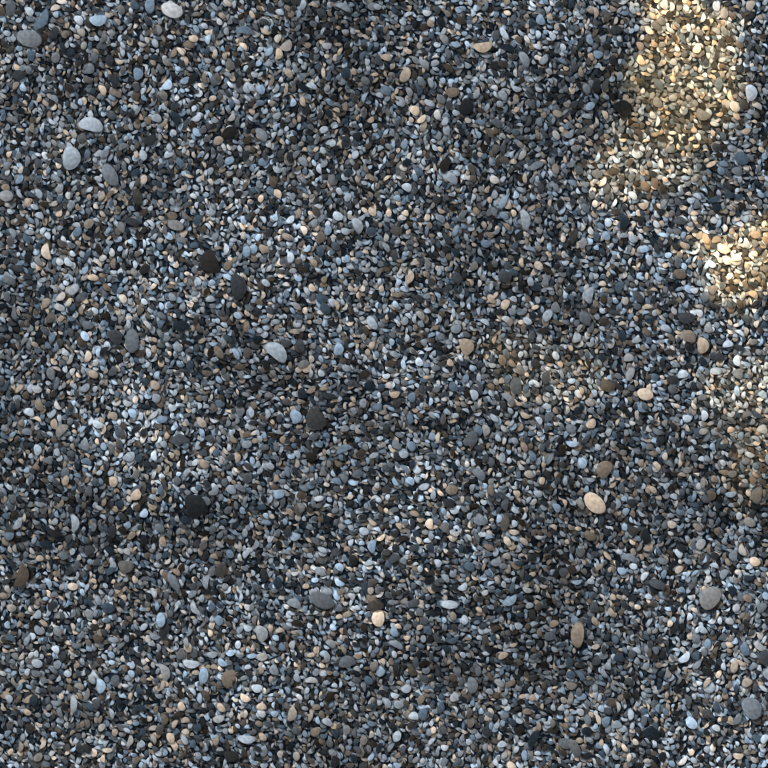
Give the GLSL for this texture, as a three.js fragment shader.

```glsl
varying vec2 vUv;

const vec3 GAP_COLOR = vec3(0.085, 0.115, 0.145);
const vec3 SLATE_TINT = vec3(0.80, 0.99, 1.17);
const vec3 COOL_TINT = vec3(0.93, 1.00, 1.07);
const vec3 WARM_TINT = vec3(1.09, 1.00, 0.90);
const vec3 SUN_GAIN = vec3(1.62, 1.43, 1.18);
const vec3 SUN_LIFT = vec3(0.11, 0.09, 0.06);
const float DARKEST_GRAIN = 0.15;
const float LIGHTEST_GRAIN = 0.80;
const float EDGE_SOFTNESS = 0.0011;
const float SHADOW_STRENGTH = 0.50;
const float LEAN_ANGLE = 2.05;
const float LEAN_SPREAD = 2.5;
const float SHADE_CONTRAST = 0.55;
const vec2 LIGHT_DIR = vec2(-0.55, 0.83);

vec3 hash3(vec2 p) {
  vec3 q = fract(p.xyx * vec3(0.1031, 0.1030, 0.0973));
  q += dot(q, q.yxz + 33.33);
  return fract((q.xxy + q.yzz) * q.zyx);
}

float gradientDot(vec2 cell, vec2 offset) {
  float a = 6.2832 * hash3(cell + 71.0).x;
  return dot(vec2(cos(a), sin(a)), offset);
}

float gradientNoise(vec2 p) {
  vec2 i = floor(p);
  vec2 f = fract(p);
  vec2 u = f * f * f * (f * (f * 6.0 - 15.0) + 10.0);
  vec2 x = vec2(1.0, 0.0);
  float low = mix(gradientDot(i, f), gradientDot(i + x, f - x), u.x);
  float high = mix(gradientDot(i + x.yx, f - x.yx), gradientDot(i + 1.0, f - 1.0), u.x);
  return mix(low, high, u.y);
}

float fbm(vec2 p) {
  float sum = 0.0;
  float amp = 0.6;
  for (int i = 0; i < 4; i++) {
    sum += amp * gradientNoise(p);
    p = p * 2.03 + 17.3;
    amp *= 0.55;
  }
  return sum;
}

float ellipseDistance(vec2 p, vec2 radii) {
  return (length(p / radii) - 1.0) * radii.y;
}

// Brightness and mineral tint of one grain
vec3 grainColor(vec3 h) {
  float value = mix(DARKEST_GRAIN, LIGHTEST_GRAIN, h.x);
  vec3 tint = mix(COOL_TINT, WARM_TINT, smoothstep(0.55, 0.95, h.y));
  tint = mix(tint, SLATE_TINT, step(h.y, 0.2) * (1.0 - 0.6 * h.x));
  return value * tint;
}

// Lays one layer of jittered, rotated grains over the colour below
vec3 scatterGrains(vec3 below, vec2 uv, float count, float density, float size, float flow, float seed) {
  vec2 p = uv * count + seed;
  vec2 home = floor(p);
  float soft = EDGE_SOFTNESS * count;
  vec3 color = below;
  for (int y = -1; y <= 1; y++) {
    for (int x = -1; x <= 1; x++) {
      vec2 cell = home + vec2(float(x), float(y));
      vec3 place = hash3(cell + seed);
      vec3 form = hash3(cell + seed + 211.7);
      vec3 look = hash3(cell + seed + 467.3);
      float present = step(look.z, density);

      float angle = LEAN_ANGLE + flow + (place.z - 0.5) * LEAN_SPREAD;
      float c = cos(angle);
      float s = sin(angle);
      mat2 turn = mat2(c, -s, s, c);
      vec2 q = p - cell - 0.5 - (place.xy - 0.5) * 0.8;
      float halfLength = size * mix(0.42, 0.74, form.x);
      vec2 radii = halfLength * vec2(1.0, mix(0.38, 0.80, form.y));

      // Slightly bent outline
      vec2 local = turn * q;
      local.y += (form.z - 0.5) * 0.7 * local.x * local.x / halfLength;
      float body = 1.0 - smoothstep(-soft, soft, ellipseDistance(local, radii));
      vec2 shaded = turn * (q + LIGHT_DIR * 0.16 * size);
      float shadow = 1.0 - smoothstep(-soft, soft * 1.6, ellipseDistance(shaded, radii));

      float facing = dot(q, LIGHT_DIR) / halfLength;
      vec3 surface = grainColor(look) * (0.97 + 0.20 * facing);
      color *= 1.0 - present * shadow * SHADOW_STRENGTH;
      color = mix(color, surface, present * body);
    }
  }
  return color;
}

float softPatch(vec2 p, vec2 center, vec2 radii) {
  return 1.0 - smoothstep(0.55, 1.15, length((p - center) / radii));
}

void main() {
  float flow = 1.3 * gradientNoise(vUv * 3.0 + 5.0);

  // Grains from fine to coarse
  vec3 color = GAP_COLOR;
  color = scatterGrains(color, vUv, 150.0, 1.0, 1.0, flow, 13.0);
  color = scatterGrains(color, vUv, 132.0, 0.9, 1.0, flow, 59.0);
  color = scatterGrains(color, vUv, 92.0, 0.30, 0.95, flow, 103.0);
  color = scatterGrains(color, vUv, 54.0, 0.06, 0.85, flow, 157.0);
  color = scatterGrains(color, vUv, 30.0, 0.035, 0.70, flow, 199.0);

  // Fine mottling and broad dips in the ground
  color *= 1.0 + 0.18 * gradientNoise(vUv * 210.0);
  float relief = fbm(vUv * vec2(4.0, 5.5) + 2.7);
  color *= 1.0 + SHADE_CONTRAST * clamp(relief, -0.5, 0.5);

  // Warm sunlight on the upper right
  vec2 bent = vUv + 0.07 * vec2(fbm(vUv * 9.0), fbm(vUv * 9.0 + 31.0));
  float sun = softPatch(bent, vec2(0.89, 0.92), vec2(0.09, 0.14));
  sun = max(sun, softPatch(bent, vec2(0.99, 0.67), vec2(0.10, 0.08)));
  sun = max(sun, 0.55 * softPatch(bent, vec2(0.84, 0.79), vec2(0.08, 0.07)));
  sun = max(sun, 0.40 * softPatch(bent, vec2(0.98, 0.45), vec2(0.07, 0.11)));
  sun = max(sun, 0.25 * softPatch(bent, vec2(0.70, 0.53), vec2(0.10, 0.05)));
  color = mix(color, color * SUN_GAIN + SUN_LIFT, sun);

  gl_FragColor = vec4(clamp(color, 0.0, 1.0), 1.0);
}
```
